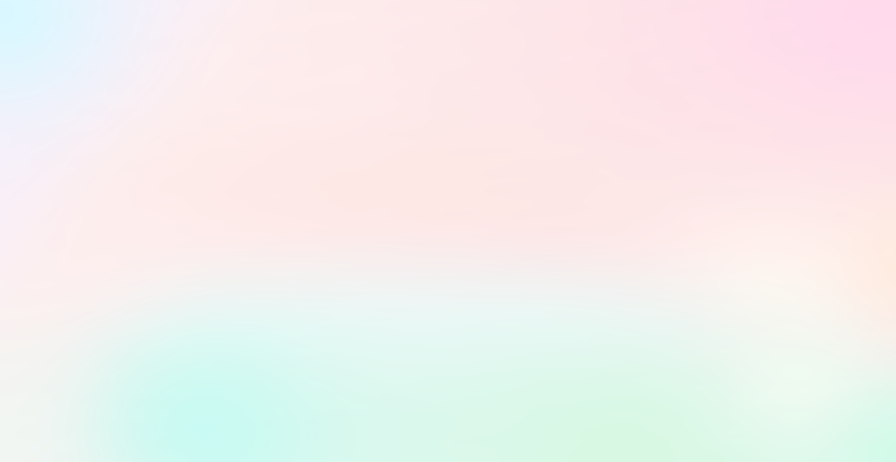
A Shadertoy shader for this background:

```glsl
float hash(vec2 cell) {
    return fract(sin(dot(cell, vec2(127.1, 311.7))) * 43758.5);
}

vec2 gradientAt(vec2 cell) {
    float angle = 6.2832 * hash(cell);
    return vec2(cos(angle), sin(angle));
}

float gradientNoise(vec2 p) {
    vec2 i = floor(p), f = fract(p);
    vec2 u = f * f * (3.0 - 2.0 * f);
    vec2 e = vec2(1.0, 0.0);
    float low = mix(dot(gradientAt(i), f), dot(gradientAt(i + e), f - e), u.x);
    float high = mix(dot(gradientAt(i + e.yx), f - e.yx),
                     dot(gradientAt(i + 1.0), f - 1.0), u.x);
    return mix(low, high, u.y);
}

// Soft elliptical falloff, one at the centre
float glow(vec2 p, vec2 center, vec2 radius) {
    vec2 d = (p - center) / radius;
    return exp(-dot(d, d));
}

void mainImage(out vec4 fragColor, in vec2 fragCoord) {
    vec2 uv = fragCoord / iResolution.xy;

    // Gentle drift of the colour boundaries
    vec2 p = uv + 0.012 * vec2(gradientNoise(uv * vec2(5.0, 4.0)),
                              gradientNoise(uv * vec2(4.0, 6.0) + 17.0));

    // Pink sky
    vec3 blush = mix(vec3(0.995, 0.935, 0.935), vec3(0.992, 0.900, 0.908),
                     smoothstep(0.1, 0.75, p.x));
    vec3 color = mix(blush, vec3(0.992, 0.908, 0.895),
                     0.8 * glow(p, vec2(0.46, 0.60), vec2(0.30, 0.14)));
    color = mix(color, vec3(1.0, 0.855, 0.925),
                glow(p, vec2(1.0, 0.97), vec2(0.24, 0.27)));

    // Lavender and blue corner
    float diagonal = p.x * 1.5 + (1.0 - p.y) * 0.65;
    color = mix(color, vec3(0.965, 0.940, 0.985),
                0.9 * (1.0 - smoothstep(0.18, 0.52, diagonal)));
    color = mix(color, vec3(0.855, 0.970, 1.0),
                glow(p, vec2(0.0, 0.97), vec2(0.115, 0.19)));

    // Peach haze on the right
    color = mix(color, vec3(0.998, 0.962, 0.940),
                0.95 * glow(p, vec2(0.87, 0.38), vec2(0.15, 0.17)));
    color = mix(color, vec3(1.0, 0.925, 0.870),
                0.9 * glow(p, vec2(1.03, 0.42), vec2(0.08, 0.16)));

    // Mint ground under an arched horizon
    float horizon = 0.41 - 0.55 * (p.x - 0.49) * (p.x - 0.49);
    float ground = 1.0 - smoothstep(horizon - 0.13, horizon + 0.13, p.y);
    ground *= mix(0.25, 1.0, smoothstep(0.03, 0.24, p.x));
    ground *= 1.0 - 0.7 * glow(p, vec2(0.96, 0.32), vec2(0.17, 0.16));
    vec3 mint = mix(vec3(0.862, 0.972, 0.932), vec3(0.922, 0.972, 0.965),
                    smoothstep(0.08, 0.37, p.y));
    color = mix(color, mint, ground);

    // Lower glows: white, cyan, green and the mint corner
    color = mix(color, vec3(0.952, 0.966, 0.955),
                0.85 * glow(p, vec2(0.0, 0.03), vec2(0.12, 0.24)));
    color = mix(color, vec3(0.785, 0.982, 0.952),
                0.95 * glow(p, vec2(0.235, 0.07), vec2(0.125, 0.19)));
    color = mix(color, vec3(0.848, 0.972, 0.885),
                0.9 * glow(p, vec2(0.70, 0.0), vec2(0.16, 0.20)));
    color = mix(color, vec3(0.945, 0.985, 0.945),
                0.85 * glow(p, vec2(0.90, 0.17), vec2(0.09, 0.15)));
    color = mix(color, vec3(0.820, 0.982, 0.912),
                0.95 * glow(p, vec2(1.02, 0.0), vec2(0.09, 0.13)));

    // Faint slanted mottling
    vec2 slanted = vec2(uv.x + uv.y * 0.5, uv.y - uv.x * 0.3) * vec2(14.0, 30.0);
    color += 0.003 * gradientNoise(slanted);

    fragColor = vec4(clamp(color, 0.0, 1.0), 1.0);
}
```
